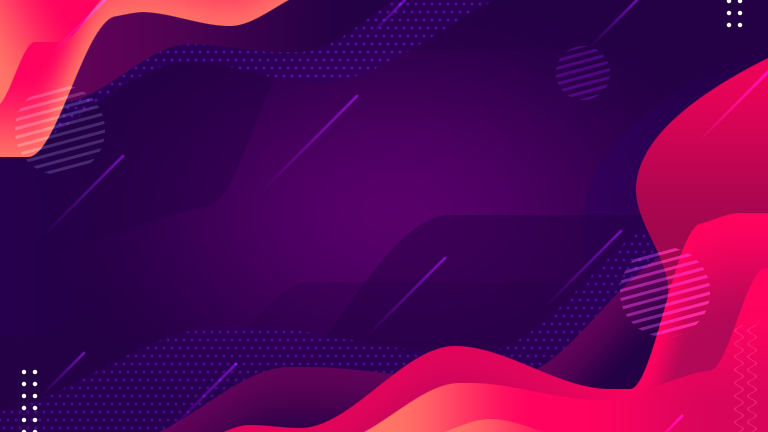
This background is drawn by a Shadertoy shader. Its source:

```glsl
const float HEIGHT = 4.32; // canvas spans 7.68 x 4.32 units

const vec3 NIGHT = vec3(0.14, 0.0, 0.27);
const vec3 VIOLET = vec3(0.34, 0.0, 0.41);
const vec3 INDIGO = vec3(0.17, 0.0, 0.36);
const vec3 WINE = vec3(0.37, 0.01, 0.34);
const vec3 CRIMSON = vec3(0.70, 0.03, 0.34);
const vec3 HOT = vec3(1.0, 0.01, 0.37);
const vec3 CORAL = vec3(1.0, 0.46, 0.40);
const vec3 GLOW = vec3(0.36, 0.06, 0.52);

// One smooth bend of a wave edge
float rise(float x, float a, float b, float h) {
    return h * smoothstep(a, b, x);
}

// Coverage of an implicit shape, positive inside
float fill(float f) {
    return clamp(0.5 + f / max(fwidth(f), 1e-5), 0.0, 1.0);
}

// Coverage of a distance, negative inside
float ink(float d, float px) {
    return clamp(0.5 - d / px, 0.0, 1.0);
}

float dotGrid(vec2 p, float gap, float radius, float px) {
    vec2 q = p / gap;
    q.x += 0.5 * mod(floor(q.y), 2.0);
    return ink(length(fract(q) - 0.5) * gap - radius, px);
}

float stripedDisc(vec2 p, vec2 center, float radius, float gap, float px) {
    vec2 q = p - center;
    float across = dot(q, vec2(-0.26, 0.966));
    float line = abs(fract(across / gap) - 0.5) * gap - 0.015;
    return ink(max(line, length(q) - radius), px);
}

// Diagonal streak that fades away from its upper tip
float streak(vec2 p, vec2 tip, float len, float px) {
    vec2 q = tip - p;
    float along = clamp((q.x + q.y) * 0.5, 0.0, len);
    return ink(length(q - along) - 0.013, px) * (1.0 - along / len);
}

float pegs(vec2 p, vec2 origin, vec2 count, float px) {
    vec2 gap = vec2(0.11, 0.12), q = p - origin;
    vec2 id = clamp(floor(q / gap + 0.5), vec2(0.0), count - 1.0);
    return ink(length(q - gap * id) - 0.022, px);
}

vec3 backdrop(vec2 p) {
    float x = p.x, y = p.y;
    float radial = length((p - vec2(3.95, 2.2)) * vec2(0.27, 0.42));
    vec3 col = mix(VIOLET, NIGHT, smoothstep(0.0, 1.0, radial));

    float upper = 1.67 + rise(x, -0.2, 2.6, 0.65) + rise(x, 2.1, 3.0, 1.5);
    float low = rise(x, 1.4, 3.1, 1.5);
    float hill = rise(x, 2.2, 4.5, 2.17);
    float lift = max(y - 2.2, 0.0);
    col = mix(col, NIGHT, 0.45 * fill(y - upper));
    col = mix(col, INDIGO, 0.3 * fill(0.95 - length(p - vec2(0.2, 1.9))) * smoothstep(1.2, 0.0, x));
    col = mix(col, INDIGO, 0.55 * fill(x - 5.85 - lift * lift / 1.6) * smoothstep(4.2, 2.8, y));
    col = mix(col, NIGHT, 0.3 * fill(low - y));
    return mix(col, NIGHT, 0.5 * fill(hill - y));
}

vec3 topWaves(vec3 col, vec2 p, float px) {
    float x = p.x, y = p.y;
    float dotted = y - 2.7 - rise(x, -0.2, 1.9, 1.0) + rise(x, 1.9, 3.1, 0.2) - rise(x, 3.2, 5.6, 1.0);
    float wine = y - 3.3 - rise(x, 0.6, 1.9, 0.58) + rise(x, 1.9, 2.8, 0.08) - rise(x, 3.0, 4.4, 0.7);
    float pink = y - 2.75 - rise(x, 0.28, 1.15, 1.39) - rise(x, 1.0, 1.45, 0.06)
        + rise(x, 1.4, 2.3, 0.14) - rise(x, 2.3, 3.2, 0.36);
    float inner = y - 3.25 - rise(x, -0.05, 0.35, 0.65) - rise(x, 0.6, 1.15, 0.5);

    col = mix(col, INDIGO, 0.6 * fill(dotted));
    col += GLOW * 0.5 * dotGrid(p, 0.08, 0.015, px) * fill(dotted);
    col = mix(col, mix(WINE, NIGHT, smoothstep(0.7, 3.7, x)), fill(wine));
    col = mix(col, mix(CORAL, HOT, smoothstep(-0.15, 0.85, pink)), fill(pink));
    return mix(col, mix(CORAL, HOT, smoothstep(-0.1, 1.0, x + 0.5 * (y - 3.6))), fill(inner));
}

vec3 lowerWaves(vec3 col, vec2 p, float px) {
    float x = p.x, y = p.y, dy = y - 2.42;
    float dotted = 0.2 + rise(x, -0.2, 2.2, 0.85) - rise(x, 2.5, 4.5, 0.25) + rise(x, 4.8, 7.0, 1.5) - y;
    float wine = -0.1 + rise(x, 1.2, 2.9, 0.75) - rise(x, 3.1, 4.4, 0.1) + rise(x, 5.1, 6.9, 1.3) - y;
    float lobe = x - 6.36 - max(dy, 0.0) * max(dy, 0.0) / 1.32 - rise(-dy, 0.0, 1.0, 0.32);
    float middle = -0.1 + rise(x, 1.9, 2.5, 0.17) - rise(x, 2.5, 3.0, 0.03) + rise(x, 3.0, 4.55, 0.82)
        - rise(x, 4.55, 6.1, 0.43) + rise(x, 6.3, 7.0, 1.64) + rise(x, 6.9, 7.4, 0.12) - y;
    float front = -0.1 + rise(x, 3.3, 4.6, 0.59) - rise(x, 4.7, 6.0, 0.17)
        + rise(x, 6.0, 7.2, 0.3) + rise(x, 7.1, 7.65, 1.02) - y;
    float crest = -0.05 + rise(x, 4.2, 4.9, 0.18) - rise(x, 4.9, 5.8, 0.2) - y;

    col = mix(col, INDIGO, 0.5 * fill(dotted));
    col += GLOW * 0.4 * dotGrid(p, 0.08, 0.015, px) * fill(dotted);
    col = mix(col, mix(WINE, NIGHT, smoothstep(0.0, 0.85, wine)), fill(wine));
    col = mix(col, mix(CRIMSON * 0.9, HOT * 0.93, smoothstep(1.8, 3.8, y)), fill(lobe));
    float shade = smoothstep(0.0, 1.2, middle) + 0.4 * smoothstep(6.8, 5.2, x);
    col = mix(col, mix(HOT, CRIMSON, min(shade, 1.0)), fill(middle));
    vec3 face = mix(CORAL, HOT, smoothstep(3.8, 5.4, x));
    face = mix(face, CRIMSON, 0.5 * smoothstep(5.8, 7.2, x) * smoothstep(1.3, 0.2, y));
    col = mix(col, face, fill(front));
    return mix(col, mix(CORAL, HOT, smoothstep(4.4, 5.8, x)), fill(crest));
}

void mainImage(out vec4 fragColor, in vec2 fragCoord) {
    float px = HEIGHT / iResolution.y;
    vec2 p = fragCoord * px;
    vec3 col = lowerWaves(topWaves(backdrop(p), p, px), p, px);

    // Streaks: tip and length
    vec3 streaks[11] = vec3[11](
        vec3(3.57, 3.36, 0.95), vec3(1.23, 2.76, 0.8), vec3(4.45, 1.74, 0.8), vec3(6.21, 2.01, 0.77),
        vec3(0.84, 0.79, 0.44), vec3(2.36, 0.68, 0.7), vec3(6.37, 4.32, 0.47), vec3(7.68, 3.6, 0.7),
        vec3(1.05, 4.32, 0.55), vec3(6.82, 0.16, 0.25), vec3(4.05, 4.32, 0.35));
    for (int i = 0; i < 11; i++) col += GLOW * 0.8 * streak(p, streaks[i].xy, streaks[i].z, px);

    // Striped discs
    col += vec3(0.13, 0.16, 0.16) * stripedDisc(p, vec2(0.6, 3.02), 0.45, 0.085, px);
    col += vec3(0.30, 0.13, 0.28) * stripedDisc(p, vec2(6.65, 1.40), 0.45, 0.085, px);
    col += GLOW * 0.4 * stripedDisc(p, vec2(5.83, 3.59), 0.27, 0.075, px);

    // Wavy pair and white pegs
    float column = abs(p.x - 7.455) - 0.065;
    float wobble = 0.04 * sin(p.y * 48.0) * sign(p.x - 7.455);
    col = mix(col, vec3(1.0, 0.25, 0.6), 0.6 * ink(abs(column - wobble) * 0.55 - 0.004, px) * step(p.y, 1.07));
    float white = max(pegs(p, vec2(7.29, 4.07), vec2(2.0, 3.0), px), pegs(p, vec2(0.24, 0.0), vec2(2.0, 6.0), px));
    fragColor = vec4(mix(col, vec3(1.0), white), 1.0);
}
```
